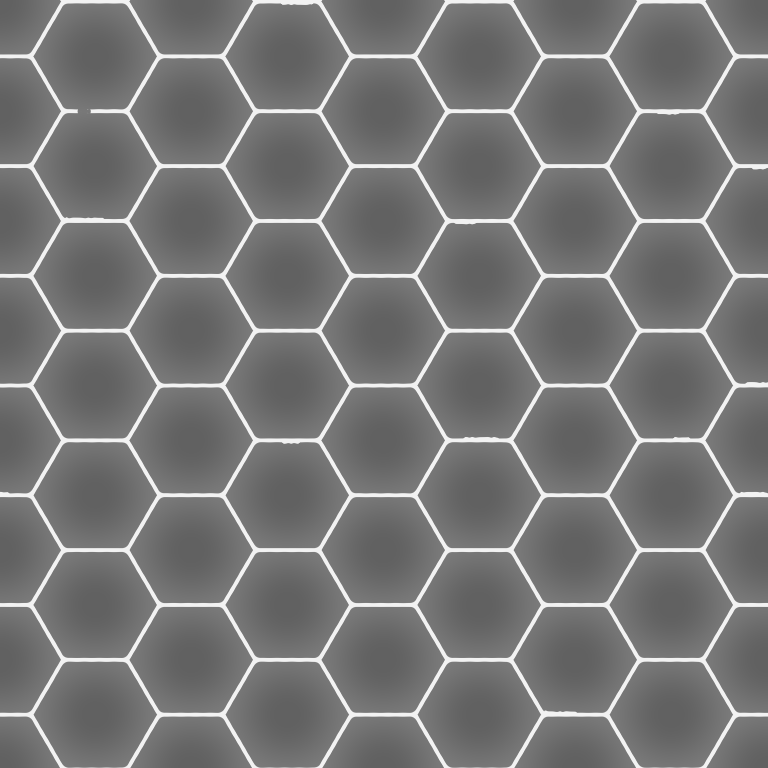
A Shadertoy shader for this pattern:

```glsl
vec2 hash2(vec2 id) {
    vec2 s = vec2(dot(id, vec2(127.1, 311.7)), dot(id, vec2(269.5, 183.3)));
    return fract(sin(s) * 43758.5);
}

// Offset from the nearest centre of a flat-topped hexagon of unit height
vec2 hexCell(vec2 p) {
    vec2 size = vec2(sqrt(3.0), 1.0);
    vec2 a = mod(p + 0.5 * size, size) - 0.5 * size;
    vec2 b = mod(p, size) - 0.5 * size;
    return dot(a, a) < dot(b, b) ? a : b;
}

// Distance inward from the hexagon border, with filleted corners
float borderDistance(vec2 cell) {
    vec2 q = abs(cell);
    float flatSide = 0.5 - q.y;
    float slantSide = 0.5 - dot(q, vec2(0.866, 0.5));
    float blend = max(0.035 - abs(flatSide - slantSide), 0.0);
    return min(flatSide, slantSide) - blend * blend / 0.14;
}

// Ragged extra thickness on one side of some horizontal borders
float chipWidth(vec2 p) {
    vec2 edgeId = round(p / vec2(0.866, 0.5));
    vec2 local = p - edgeId * vec2(0.866, 0.5);
    vec2 rnd = hash2(edgeId);
    vec2 shape = hash2(edgeId + 17.0);
    bool wornRow = edgeId.y == 5.0 || edgeId.y == 6.0;
    float worn = step(wornRow ? 0.25 : 0.85, rnd.x);
    float along = abs(local.x - 0.3 * (rnd.y - 0.5));
    float span = 1.0 - smoothstep(-0.012, 0.012, along - mix(0.06, 0.2, shape.x));
    float side = step(0.0, local.y * (shape.y - 0.5));
    float ragged = 0.8 + 0.2 * sin(p.x * 65.0 + 2.0 * sin(p.x * 31.0));
    return 0.013 * worn * span * side * ragged;
}

void mainImage(out vec4 fragColor, in vec2 fragCoord) {
    vec2 uv = fragCoord / iResolution.y;
    float pixel = 7.0 / iResolution.y;

    // Eight columns across, seven rows down
    vec2 p = vec2((uv.x + 0.001) * 8.0 * 0.866, uv.y * 7.0 + 0.014);
    vec2 cell = hexCell(p);

    // Dark centre fading to a lighter rim
    float shade = 0.38 + 0.11 * smoothstep(0.07, 0.66, length(cell));

    // Pale border with slight unevenness and chips
    float halfWidth = 0.0175 + 0.001 * sin(p.x * 47.0) * sin(p.y * 53.0) + chipWidth(p);
    float d = borderDistance(cell) - halfWidth;
    float line = 1.0 - smoothstep(-0.6 * pixel, 0.6 * pixel, d);

    // A single break in the border
    float gap = length((uv - vec2(0.109, 0.855)) * vec2(0.6, 1.0)) - 0.005;
    line *= smoothstep(-0.001, 0.001, gap + 0.001 * sin(uv.x * 900.0));

    fragColor = vec4(vec3(mix(shade, 0.95, line)), 1.0);
}
```
